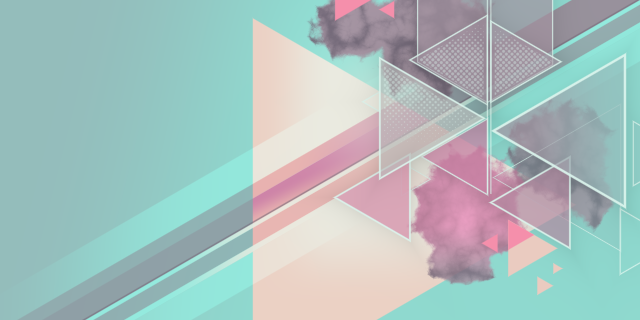
This background is drawn by a WebGL 1 fragment shader. Its source:

```glsl
precision highp float;
// Abstract teal backdrop: diagonal stripes, a peach triangle, smoke and glass prisms.
uniform vec2 u_resolution;

const vec3 TEAL_GREY = vec3(0.58, 0.74, 0.735);
const vec3 TEAL = vec3(0.56, 0.85, 0.81);
const vec3 AQUA = vec3(0.58, 0.93, 0.88);
const vec3 SLATE = vec3(0.56, 0.61, 0.64);
const vec3 MAUVE = vec3(0.60, 0.54, 0.59);
const vec3 SMOKE = vec3(0.46, 0.42, 0.48);
const vec3 PEACH = vec3(0.92, 0.82, 0.77);
const vec3 CREAM = vec3(0.92, 0.92, 0.88);
const vec3 SALMON = vec3(0.91, 0.70, 0.69);
const vec3 MAGENTA = vec3(0.81, 0.52, 0.66);
const vec3 HOT_PINK = vec3(0.96, 0.56, 0.67);
const vec3 EDGE = vec3(0.86, 0.96, 0.93);
const float SLOPE = 0.577;      // stripes rise at 30 degrees
const float LINE = 0.0027;      // half width of glass edges
const float DOT_PITCH = 0.0125; // halftone spacing

float fill(float d) {
  float aa = 0.8 / u_resolution.y;
  return 1.0 - smoothstep(-aa, aa, d);
}

float band(float s, float top, float bottom) {
  return fill(max(s - top, bottom - s) * 0.866);
}

// Equilateral triangle: apex and signed height (positive points right).
float tri(vec2 p, float x, float y, float h) {
  float t = (x - p.x) * sign(h);
  return max(0.866 * abs(p.y - y) - 0.5 * t, t - abs(h));
}

float hash(vec2 p) {
  vec3 q = fract(p.xyx * 0.1031);
  q += dot(q, q.yzx + 33.33);
  return fract((q.x + q.y) * q.z);
}

float noise(vec2 p) {
  vec2 i = floor(p), f = fract(p);
  f = f * f * (3.0 - 2.0 * f);
  return mix(mix(hash(i), hash(i + vec2(1.0, 0.0)), f.x),
             mix(hash(i + vec2(0.0, 1.0)), hash(i + 1.0), f.x), f.y);
}

// Rounded puffs separated by dark creases.
float billow(vec2 p) {
  float sum = 0.0, amp = 0.5;
  for (int i = 0; i < 5; i++) {
    sum += amp * abs(2.0 * noise(p) - 1.0);
    p = mat2(1.6, 1.2, -1.2, 1.6) * p + 7.3;
    amp *= 0.5;
  }
  return sum;
}

float puff(vec2 p, vec2 center, vec2 radius, float lumps) {
  return smoothstep(0.08, -0.12, length((p - center) / radius) - 1.2 + 0.75 * lumps);
}

vec3 pane(vec3 col, float d, vec3 tint, float alpha, float width) {
  col *= 1.0 - 0.10 * exp(-28.0 * max(d, 0.0)) * step(0.0, d) * alpha;
  col = mix(col, tint, alpha * fill(d));
  return mix(col, EDGE, 0.92 * fill(abs(d) - width));
}

void main() {
  vec2 p = gl_FragCoord.xy / u_resolution.y;
  float s = p.y - SLOPE * p.x;

  // Teal ground and large peach triangle
  vec3 ground = mix(TEAL_GREY, TEAL, smoothstep(0.1, 1.0, p.x + 0.25 * (0.5 - p.y)));
  ground = mix(ground, AQUA, 0.6 * exp(-9.0 * dot(p - vec2(1.22, 0.75), p - vec2(1.22, 0.75))));
  vec3 sheet = mix(PEACH, CREAM, smoothstep(0.8, 1.05, p.x) * smoothstep(0.05, 0.35, p.y));
  float right = smoothstep(1.3, 1.7, p.x);

  // Diagonal stripes, coloured separately on ground and triangle
  float reach = smoothstep(-0.1, 0.75, p.x);
  float wide = band(s, 0.081, -0.031);
  float upper = band(s, -0.031, -0.076);
  float core = band(s, -0.076, -0.156);
  float lower = band(s, -0.168, -0.224);
  float foot = band(s, -0.243, -0.345);
  ground = mix(ground, AQUA, (wide * (1.0 - right) + foot) * reach * 0.75);
  ground = mix(ground, mix(SLATE, MAUVE, right), upper * mix(0.55, 0.9, right) + core * 0.9 + lower * 0.55);
  sheet = mix(sheet, CREAM, wide * 0.8 + foot * 0.6);
  sheet = mix(sheet, SALMON, upper + lower * 0.9);
  sheet = mix(sheet, mix(SALMON, MAGENTA, smoothstep(-0.17, -0.09, s + 0.08 * (p.x - 0.9))), core);
  sheet = mix(sheet, MAGENTA, (upper + core) * smoothstep(0.9, 1.2, p.x) * 0.75);
  vec3 col = mix(ground, sheet, fill(tri(p, 1.80, 0.36, 1.01)));
  col = mix(col, SMOKE, 0.6 * band(s, -0.148, -0.154));
  float streaks = band(s, -0.154, -0.168) + band(s, -0.224, -0.243);
  col = mix(col, mix(AQUA, CREAM, smoothstep(0.5, 0.85, p.x) * (1.0 - right)), streaks * 0.9);

  // Pale haze behind the prisms
  vec2 haze = (p - vec2(1.16, 0.66)) / vec2(0.16, 0.2);
  col = mix(col, CREAM, 0.45 * exp(-dot(haze, haze)));

  // Smoke
  float lumps = billow(p * 11.0);
  float topSmoke = max(puff(p, vec2(1.13, 0.92), vec2(0.15, 0.13), lumps),
                       puff(p, vec2(1.34, 0.88), vec2(0.22, 0.19), lumps));
  float sideSmoke = max(puff(p, vec2(1.76, 0.52), vec2(0.17, 0.15), lumps),
                        puff(p, vec2(1.84, 0.38), vec2(0.09, 0.09), lumps));
  float lowSmoke = max(puff(p, vec2(1.47, 0.34), vec2(0.18, 0.20), lumps),
                       puff(p, vec2(1.45, 0.19), vec2(0.12, 0.09), lumps));
  vec3 smokeTone = mix(SMOKE, MAUVE * 1.08, smoothstep(0.08, 0.55, lumps));
  col = mix(col, smokeTone, max(topSmoke, sideSmoke * 0.8));
  col = mix(col, mix(smokeTone, MAGENTA * (0.88 + 0.35 * lumps), smoothstep(0.1, 0.32, p.y)), lowSmoke * 0.9);

  // Upper column and rear frames
  float column = max(abs(p.x - 1.516) - 0.211, (0.68 + SLOPE * abs(p.x - 1.523) - p.y) * 0.866);
  col = pane(col, column, MAUVE * 1.06, 0.72, LINE * 0.6);
  col = pane(col, tri(p, 1.542, 0.445, -0.398), SLATE, 0.12, LINE * 0.35);
  col = pane(col, tri(p, 2.115, 0.245, 0.177), TEAL, 0.15, LINE * 0.6);
  col = pane(col, tri(p, 2.153, 0.52, 0.174), TEAL_GREY, 0.3, LINE * 0.6);
  col = pane(col, tri(p, 1.133, 0.682, -0.055), CREAM, 0.2, LINE * 0.6);
  col = pane(col, tri(p, 1.345, 0.44, 0.09), SALMON, 0.2, LINE * 0.4);

  // Glass triangles, back to front
  float topLeft = tri(p, 1.281, 0.8125, -0.242);
  float topRight = tri(p, 1.753, 0.807, 0.219);
  float leftPane = tri(p, 1.513, 0.63, 0.326);
  col = pane(col, topLeft, MAUVE * 1.05, 0.5, LINE * 0.8);
  col = pane(col, topRight, MAUVE * 1.05, 0.6, LINE * 0.8);
  col = pane(col, tri(p, 1.318, 0.51, -0.206), MAGENTA * 0.97, 0.75, LINE * 0.7);
  col = pane(col, tri(p, 1.047, 0.383, -0.234), mix(SALMON, MAGENTA, 0.75), 0.75, LINE);
  col = pane(col, tri(p, 1.534, 0.367, -0.247), mix(MAUVE, MAGENTA, 0.45), 0.7, LINE);
  col = pane(col, leftPane, mix(TEAL_GREY, SALMON, 0.42), 0.65, LINE);
  vec3 rightTint = mix(MAUVE * 1.05, TEAL_GREY, smoothstep(1.6, 1.95, p.x));
  col = pane(col, tri(p, 1.542, 0.591, -0.411), rightTint, 0.72, LINE * 1.4);
  float spines = min(abs(p.x - 1.523), abs(p.x - 1.534)) - LINE * 0.6;
  col = mix(col, EDGE, 0.85 * fill(max(spines, 0.395 - p.y)));

  // Halftone dots fading down the upper panes
  vec2 cell = fract(mat2(0.707, 0.707, -0.707, 0.707) * p / DOT_PITCH) - 0.5;
  float size = 0.38 * smoothstep(0.52, 0.76, p.y) * (1.0 - smoothstep(0.82, 0.95, p.y));
  float dots = fill((length(cell) - size) * DOT_PITCH) * step(0.02, size);
  col = mix(col, EDGE, 0.4 * dots * fill(min(leftPane, min(topLeft, topRight)) + 0.012));

  // Loose solid triangles
  float chip = tri(p, 1.742, 0.224, 0.154);
  float peachChips = min(chip, min(tri(p, 1.729, 0.107, 0.05), tri(p, 1.758, 0.161, 0.029)));
  float pinkChips = min(tri(p, 1.159, 1.0, 0.112),
                        min(tri(p, 1.185, 0.97, -0.047), tri(p, 1.505, 0.24, -0.05)));
  col = mix(col, mix(PEACH, SALMON, 0.2), fill(peachChips));
  col = mix(col, HOT_PINK, fill(min(pinkChips, max(chip, tri(p, 1.68, 0.272, 0.1)))));

  gl_FragColor = vec4(col, 1.0);
}
```
